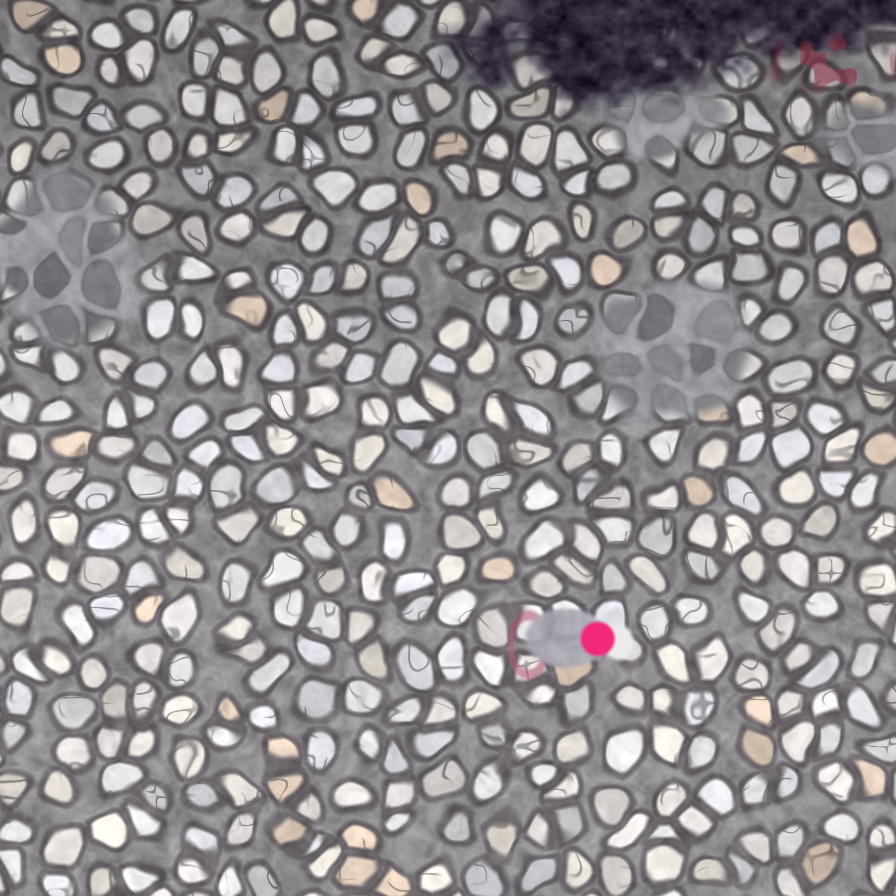
This texture is drawn by a WebGL 1 fragment shader. Its source:

```glsl
precision highp float;
// Pale rounded pebbles set in grey mortar, with worn patches, a shaded corner and a small pink-capped bottle.

uniform vec2 u_resolution;

const float PEBBLES_ACROSS = 21.0;
const vec3 MORTAR = vec3(0.57, 0.56, 0.575);
const vec3 RIM = vec3(0.33, 0.31, 0.325);
const vec3 WORN_STONE = vec3(0.45, 0.46, 0.48);
const vec3 WORN_MORTAR = vec3(0.63, 0.63, 0.65);
const vec3 SHADE = vec3(0.17, 0.14, 0.21);
const vec3 PINK = vec3(0.95, 0.16, 0.48);
const vec3 GLASS = vec3(0.67, 0.67, 0.71);

struct Pebble {
  float edge; // signed distance to the outline, in cells
  vec2 id;
};

float hash(vec2 p) {
  return fract(sin(dot(p, vec2(127.1, 311.7))) * 43758.545);
}

float noise(vec2 p) {
  vec2 i = floor(p);
  vec2 f = fract(p);
  f = f * f * (3.0 - 2.0 * f);
  return mix(mix(hash(i), hash(i + vec2(1.0, 0.0)), f.x),
             mix(hash(i + vec2(0.0, 1.0)), hash(i + vec2(1.0)), f.x), f.y);
}

float fbm(vec2 p) {
  return 0.55 * noise(p) + 0.3 * noise(p * 2.1 + 7.3) + 0.15 * noise(p * 4.3 + 2.9);
}

vec2 rotate(vec2 p, float angle) {
  float c = cos(angle);
  float s = sin(angle);
  return vec2(c * p.x + s * p.y, c * p.y - s * p.x);
}

float ellipse(vec2 p, vec2 radii) {
  return (length(p / radii) - 1.0) * sqrt(radii.x * radii.y);
}

// Coverage of an ellipse with a soft edge
float disc(vec2 p, vec2 centre, vec2 radii, float blur) {
  return 1.0 - smoothstep(-blur, blur, ellipse(p - centre, radii));
}

// Nearest jittered ellipse, trimmed where it meets its neighbour
Pebble nearestPebble(vec2 p, float growth, float gap) {
  vec2 cell = floor(p);
  float first = 9.0;
  float second = 9.0;
  vec2 id = cell;
  for (int y = -1; y <= 1; y++) {
    for (int x = -1; x <= 1; x++) {
      vec2 c = cell + vec2(float(x), float(y));
      vec2 jitter = vec2(hash(c), hash(c + 31.7)) - 0.5;
      vec2 radii = vec2(mix(0.42, 0.60, hash(c + 5.1)), mix(0.34, 0.45, hash(c + 9.4)));
      vec2 q = rotate(p - c - 0.5 - 0.68 * jitter, 3.14 * hash(c + 17.3));
      float d = ellipse(q, radii + growth);
      if (d < first) {
        second = first;
        first = d;
        id = c;
      } else {
        second = min(second, d);
      }
    }
  }
  return Pebble(max(first, gap - 0.5 * (second - first)), id);
}

// Stone face: individual tint, mottling and thin grey veins
vec3 stoneColour(vec2 p, vec2 id) {
  float value = mix(0.76, 0.99, sqrt(hash(id + 3.3)));
  vec3 tint = mix(vec3(0.98, 0.985, 1.02), vec3(1.02, 0.99, 0.95), hash(id + 8.8));
  tint = mix(tint, vec3(1.0, 0.91, 0.83), step(0.94, hash(id + 12.6)));
  float vein = 1.0 - smoothstep(0.01, 0.09, abs(noise(p * 2.6 + 11.0 * hash(id)) - 0.5));
  vein *= smoothstep(0.42, 0.7, noise(p * 1.7 + 40.0));
  return tint * (value - 0.32 * vein + 0.16 * (fbm(p * 4.0) - 0.5));
}

float wornMask(vec2 uv) {
  vec2 p = uv + 0.07 * (vec2(fbm(uv * 14.0), fbm(uv * 14.0 + 50.0)) - 0.5);
  float m = disc(p, vec2(0.07, 0.71), vec2(0.085, 0.09), 0.015);
  m = max(m, disc(p, vec2(0.75, 0.61), vec2(0.095, 0.075), 0.015));
  m = max(m, disc(p, vec2(0.74, 0.87), vec2(0.065, 0.035), 0.015));
  return max(m, disc(p, vec2(0.97, 0.86), vec2(0.06, 0.035), 0.015));
}

vec3 pavement(vec2 uv) {
  vec2 p = uv * PEBBLES_ACROSS;
  p += 0.28 * (vec2(noise(p * 1.8), noise(p * 1.8 + 70.0)) - 0.5);
  float worn = wornMask(uv);
  float upper = smoothstep(0.3, 1.0, uv.y + 0.12 * (uv.x - 0.5));
  Pebble peb = nearestPebble(p, 0.08 * worn - 0.03 * upper, 0.055);

  float grain = fbm(p * 3.5) - 0.5;
  float inside = 1.0 - smoothstep(-0.13, -0.015, peb.edge);
  float rim = 1.0 - smoothstep(0.02, 0.15, peb.edge);
  vec3 ground = mix(MORTAR + 0.28 * grain, RIM + 0.2 * grain, rim * mix(0.66, 0.95, upper));
  vec3 fresh = mix(ground, stoneColour(p, peb.id), inside) * (1.0 - 0.13 * upper);

  vec3 dull = WORN_STONE + 0.16 * (hash(peb.id) - 0.5) + 0.12 * grain;
  vec3 old = mix(WORN_MORTAR + 0.2 * grain, dull, 1.0 - smoothstep(-0.07, 0.03, peb.edge));
  return mix(fresh, old, worn * 0.92);
}

// Ragged dark growth along the upper right edge
vec3 addShade(vec3 base, vec2 uv) {
  float ragged = 0.11 * (fbm(uv * 24.0) - 0.5) + 0.05 * (noise(uv * 9.0) - 0.5);
  float mask = smoothstep(0.9, 0.95, uv.y + ragged) * smoothstep(0.48, 0.58, uv.x + ragged);
  vec3 leaves = SHADE + 0.32 * (fbm(uv * 65.0) - 0.45);
  float red = smoothstep(0.62, 0.75, noise(uv * 60.0)) * disc(uv, vec2(0.93, 0.93), vec2(0.07, 0.03), 0.015);
  return mix(mix(base, leaves, mask), vec3(0.55, 0.2, 0.27), 0.6 * red);
}

vec3 addBottle(vec3 base, vec2 uv) {
  float ring = 1.0 - smoothstep(0.002, 0.007, abs(ellipse(uv - vec2(0.59, 0.28), vec2(0.02, 0.033))));
  vec3 col = mix(base, vec3(0.68, 0.36, 0.46), 0.6 * ring);
  vec3 body = GLASS + 0.2 * (fbm(uv * 55.0) - 0.5);
  col = mix(col, body, 0.9 * disc(uv, vec2(0.632, 0.288), vec2(0.046, 0.033), 0.004));
  col = mix(col, vec3(0.92), disc(uv, vec2(0.69, 0.283), vec2(0.017, 0.02), 0.004));
  return mix(col, PINK, disc(uv, vec2(0.667, 0.287), vec2(0.019), 0.003));
}

void main() {
  vec2 uv = gl_FragCoord.xy / u_resolution;
  vec3 col = addBottle(addShade(pavement(uv), uv), uv);
  gl_FragColor = vec4(clamp(col, 0.0, 1.0), 1.0);
}
```
